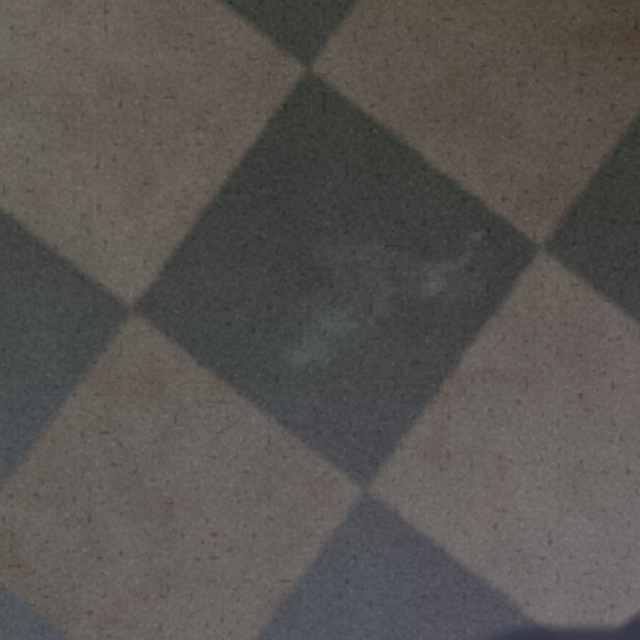
This texture is drawn by a three.js fragment shader. Its source:

```glsl
// Worn checkerboard stone floor: slanted dark and beige tiles with grain, pits and scuffs.
#define TILE_ORIGIN vec2(0.206, 0.516)
#define TILE_SIDE_A vec2(0.275, 0.377)
#define TILE_SIDE_B vec2(0.365, -0.281)
#define EDGE_SOFTNESS 0.021
#define EDGE_WOBBLE 0.007
#define GRAIN_AMOUNT 0.036
#define MOTTLE_AMOUNT 0.045
#define PIT_AMOUNT 0.060
#define SCUFF_AMOUNT 0.085
#define TILE_VARIATION 0.010

varying vec2 vUv;

float hash(vec2 p) {
  vec3 q = fract(vec3(p.xyx) * 0.1031);
  q += dot(q, q.yzx + 33.33);
  return fract((q.x + q.y) * q.z);
}

vec2 gradient(vec2 cell) {
  float angle = 6.28318 * hash(cell);
  return vec2(cos(angle), sin(angle));
}

float gradientNoise(vec2 p) {
  vec2 i = floor(p), f = fract(p);
  vec2 u = f * f * f * (f * (f * 6.0 - 15.0) + 10.0);
  vec2 e = vec2(1.0, 0.0);
  float a = dot(gradient(i), f);
  float b = dot(gradient(i + e.xy), f - e.xy);
  float c = dot(gradient(i + e.yx), f - e.yx);
  float d = dot(gradient(i + e.xx), f - e.xx);
  return mix(mix(a, b, u.x), mix(c, d, u.x), u.y);
}

float fbm(vec2 p) {
  float sum = 0.0, amplitude = 0.6;
  for (int i = 0; i < 4; i++) {
    sum += amplitude * gradientNoise(p);
    p = mat2(1.6, 1.2, -1.2, 1.6) * p + 17.3;
    amplitude *= 0.5;
  }
  return sum;
}

// Canvas position expressed in tile sides
vec2 tileSpace(vec2 uv) {
  vec2 a = TILE_SIDE_A, b = TILE_SIDE_B, d = uv - TILE_ORIGIN;
  return vec2(d.x * b.y - d.y * b.x, a.x * d.y - a.y * d.x) / (a.x * b.y - a.y * b.x);
}

// 1 on dark tiles, 0 on light tiles
float checker(vec2 p) {
  vec2 wave = abs(mod(p - 0.5, 2.0) - 1.0) - 0.5;
  vec2 side = smoothstep(-EDGE_SOFTNESS, EDGE_SOFTNESS, wave) * 2.0 - 1.0;
  return 0.5 + 0.5 * side.x * side.y;
}

vec3 cornerBlend(vec2 t, vec3 topLeft, vec3 topRight, vec3 lowLeft, vec3 lowRight) {
  return mix(mix(lowLeft, lowRight, t.x), mix(topLeft, topRight, t.x), t.y);
}

// Soft round-ended stroke between two points
float stroke(vec2 p, vec2 a, vec2 b, float radius) {
  vec2 d = b - a;
  float t = clamp(dot(p - a, d) / dot(d, d), 0.0, 1.0);
  return 1.0 - smoothstep(0.0, radius, length(p - a - d * t));
}

void main() {
  vec2 uv = vUv;
  vec2 wobble = vec2(gradientNoise(uv * 40.0), gradientNoise(uv * 40.0 + 71.0));
  vec2 p = tileSpace(uv) + EDGE_WOBBLE * wobble;
  float dark = checker(p);

  // Tile colours under uneven light
  vec3 beige = cornerBlend(uv, vec3(0.405, 0.383, 0.350), vec3(0.305, 0.272, 0.225),
                           vec3(0.388, 0.368, 0.350), vec3(0.468, 0.445, 0.458));
  vec2 light = vec2(uv.x, smoothstep(-0.1, 0.85, uv.y));
  vec3 slate = cornerBlend(light, vec3(0.245, 0.256, 0.244), vec3(0.217, 0.225, 0.205),
                           vec3(0.325, 0.342, 0.365), vec3(0.340, 0.338, 0.380));

  // Cloudy wear, with faint rusty stains on the beige
  float mottle = fbm(uv * 8.0 + 4.0) + 0.5 * fbm(uv * 26.0 + 60.0);
  float rust = smoothstep(0.05, 0.45, fbm(uv * 11.0 + 31.0));
  beige += MOTTLE_AMOUNT * mottle;
  beige -= rust * vec3(0.010, 0.026, 0.026);
  slate += 0.6 * MOTTLE_AMOUNT * mottle;
  vec3 color = mix(beige, slate, dark);
  color += TILE_VARIATION * (hash(floor(p) + 9.0) - 0.5);

  // Faint joints
  vec2 jointGap = 0.5 - abs(fract(p) - 0.5);
  color -= 0.010 * (1.0 - smoothstep(0.0, 0.03, min(jointGap.x, jointGap.y)));

  // Ragged pale scuffs on the middle tile
  vec2 q = uv + 0.06 * vec2(fbm(uv * 18.0), fbm(uv * 18.0 + 53.0));
  float scuff = 0.70 * stroke(q, vec2(0.49, 0.465), vec2(0.54, 0.515), 0.072);
  scuff += 0.50 * stroke(q, vec2(0.52, 0.61), vec2(0.60, 0.59), 0.050);
  scuff += 0.65 * stroke(q, vec2(0.67, 0.545), vec2(0.755, 0.618), 0.022);
  scuff += 0.45 * stroke(q, vec2(0.60, 0.56), vec2(0.71, 0.56), 0.055);
  scuff *= clamp(0.8 + 1.8 * fbm(uv * 24.0), 0.0, 1.4);
  color += SCUFF_AMOUNT * scuff * dark * vec3(0.95, 1.0, 1.02);

  // Dense grain, with soft dark pits and pale flecks
  float grain = gradientNoise(uv * 125.0) + 0.7 * gradientNoise(uv * 220.0 + 13.0);
  grain += 0.5 * gradientNoise(uv * 62.0 + 40.0);
  float pits = smoothstep(0.24, 0.60, gradientNoise(uv * 82.0 + 5.0));
  float flecks = smoothstep(0.28, 0.62, gradientNoise(uv * 110.0 + 90.0));
  color += GRAIN_AMOUNT * grain - PIT_AMOUNT * pits * mix(1.0, 0.7, dark) + 0.045 * flecks;

  // Navy shadow along the lower right edge
  float shadowTop = 0.020 * smoothstep(0.70, 0.84, uv.x) + 0.018 * smoothstep(0.96, 1.0, uv.x);
  float shadow = smoothstep(0.70, 0.82, uv.x) * (1.0 - smoothstep(-0.014, 0.014, uv.y - shadowTop));
  color = mix(color, vec3(0.190, 0.195, 0.265), 0.85 * shadow);

  gl_FragColor = vec4(clamp(color, 0.0, 1.0), 1.0);
}
```
